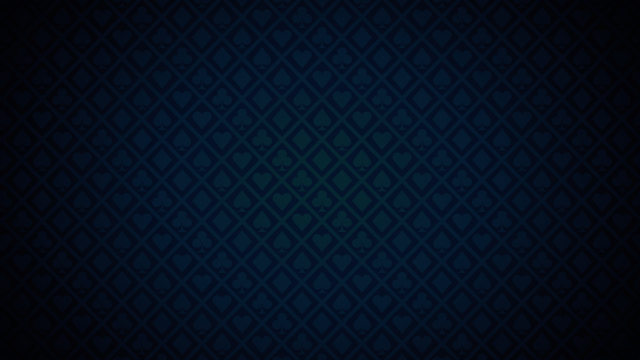
This pattern is drawn by a WebGL 2 fragment shader. Its source:

```glsl
#version 300 es
precision highp float;
// Dark blue lattice of card suits, lit from the centre and fading to black edges.

uniform vec2 u_resolution;
out vec4 fragColor;

#define CELL vec2(0.1111, 0.1134)   // diamond cell size, canvas height = 1
#define ORIGIN vec2(0.0613, -0.001) // centre of one cell, from canvas centre
#define LINE_HALF 0.0052            // half width of the lattice lines
#define SUIT_SIZE 0.0302            // half height of a suit
#define GRAIN 0.05                  // strength of the cloth grain
#define GRAIN_ROWS 288.0

float hash(vec2 p) {
  return fract(sin(dot(p, vec2(127.1, 311.7))) * 43758.5453);
}

float diamond(vec2 q) {
  return (abs(q.x) / 0.92 + abs(q.y) / 1.05 - 1.0) * 0.69;
}

// Two round lobes joined to a tip by tangent lines.
float heart(vec2 q) {
  q.x = abs(q.x);
  vec2 side = vec2(0.648, 0.761);
  vec2 fromTip = q - vec2(0.0, -0.95);
  float lobe = length(q - vec2(0.43, 0.25)) - 0.45;
  float wedge = max(dot(fromTip, vec2(side.y, -side.x)), dot(fromTip, side) - 1.193);
  return min(lobe, max(wedge, q.y - 0.3));
}

// Foot that flares towards its base.
float stem(vec2 q) {
  float t = clamp((-0.45 - q.y) / 0.55, 0.0, 1.0);
  float flare = mix(0.06, 0.46, t * t * t);
  return max((abs(q.x) - flare) * 0.8, abs(q.y + 0.6) - 0.4);
}

float spade(vec2 q) {
  return min(heart(vec2(q.x * 1.08, 0.05 - q.y)), stem(q));
}

float club(vec2 q) {
  float top = length(q - vec2(0.0, 0.52)) - 0.44;
  float sides = length(vec2(abs(q.x) - 0.48, q.y + 0.14)) - 0.43;
  float core = length(q - vec2(0.0, 0.05)) - 0.2;
  return min(min(top, sides), min(core, stem(q)));
}

// Colour ramp over centre, middle, rim and corner.
vec3 ramp(float r, vec3 centre, vec3 middle, vec3 rim, vec3 corner) {
  vec3 c = mix(centre, middle, smoothstep(0.0, 0.55, r));
  c = mix(c, rim, smoothstep(0.4, 1.0, r));
  return mix(c, corner, smoothstep(0.85, 1.2, r));
}

void main() {
  float pixel = 1.0 / u_resolution.y;
  vec2 p = (gl_FragCoord.xy - 0.5 * u_resolution) * pixel;

  // Diagonal cell coordinates; cell centres lie on whole numbers.
  vec2 g = (p - ORIGIN) / CELL;
  vec2 diagonal = vec2(g.x + g.y, g.x - g.y);
  vec2 id = floor(diagonal + 0.5);
  vec2 f = diagonal - id;

  // Lattice lines between the cells.
  vec2 edge = (0.5 - abs(f)) * CELL.x * 0.7071;
  float lineDist = min(edge.x, edge.y) - LINE_HALF;

  // One suit per cell, the same along each falling diagonal.
  vec2 q = 0.5 * vec2(f.x + f.y, f.x - f.y) * CELL / SUIT_SIZE;
  float suit = mod(id.x, 4.0);
  float suitDist = suit < 0.5 ? diamond(q)
                 : suit < 1.5 ? spade(q)
                 : suit < 2.5 ? heart(q) : club(q);

  float d = min(lineDist, suitDist * SUIT_SIZE);
  float ink = 1.0 - smoothstep(-0.75 * pixel, 0.75 * pixel, d);

  // Elliptical light: teal in the middle, navy outside, black at the rim.
  float r = length(p / vec2(0.889, 0.72));
  vec3 ground = ramp(r, vec3(0.016, 0.078, 0.165), vec3(0.016, 0.058, 0.140),
                     vec3(0.014, 0.016, 0.036), vec3(0.008, 0.008, 0.018));
  vec3 print = ramp(r, vec3(0.020, 0.152, 0.190), vec3(0.018, 0.105, 0.192),
                    vec3(0.014, 0.034, 0.085), vec3(0.009, 0.011, 0.028));
  vec3 color = mix(ground, print, ink);

  // Faint cloth grain.
  color *= 1.0 + GRAIN * (hash(floor(p * GRAIN_ROWS)) - 0.5);
  fragColor = vec4(color, 1.0);
}
```
